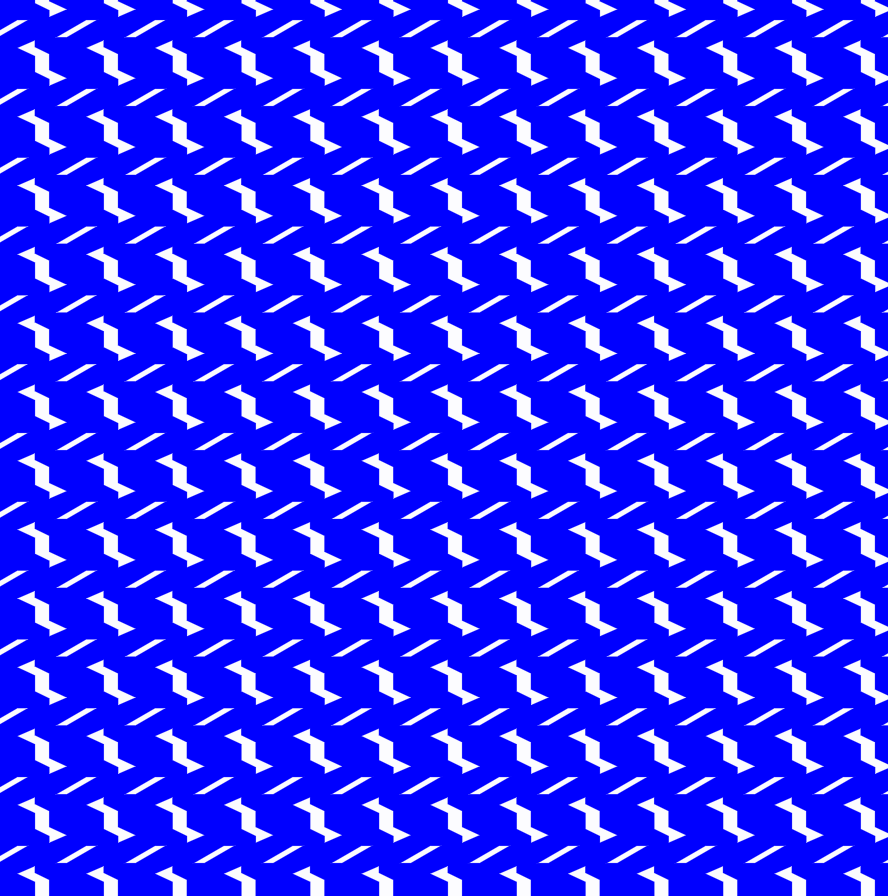
Give the GLSL for this pattern, as a Shadertoy shader.

```glsl
// White zigzag bolts alternating with slanted dashes on a pure blue ground.

// Half of the bolt outline; the other half is its point reflection.
const vec2 halfBolt[5] = vec2[5](
    vec2(-0.356, 0.220), vec2(-0.107, 0.328), vec2(-0.107, 0.232),
    vec2(0.102, 0.130), vec2(0.102, -0.102));

vec2 boltVertex(int i) {
    return i < 5 ? halfBolt[i] : -halfBolt[i - 5];
}

// Signed distance to the closed bolt polygon
float boltDistance(vec2 p) {
    float nearest = 1e3;
    float side = 1.0;
    vec2 a = boltVertex(9);
    for (int i = 0; i < 10; i++) {
        vec2 b = boltVertex(i);
        vec2 edge = a - b;
        vec2 w = p - b;
        vec2 gap = w - edge * clamp(dot(w, edge) / dot(edge, edge), 0.0, 1.0);
        nearest = min(nearest, dot(gap, gap));

        // Flip the sign at every crossing of the horizontal ray
        bool crosses = (b.y > p.y) != (a.y > p.y);
        if (crosses && w.x < edge.x * w.y / edge.y) side = -side;
        a = b;
    }
    return side * sqrt(nearest);
}

// Leaning parallelogram with level ends
float dashDistance(vec2 p) {
    return max(abs(p.y) - 0.124, 0.5 * (abs(p.x - 1.73 * p.y) - 0.073));
}

void mainImage(out vec4 fragColor, in vec2 fragCoord) {
    // Square cells, measured against the canvas height
    float cells = 13.02;
    vec2 p = (fragCoord / iResolution.y - vec2(0.431, 0.5456)) * cells;

    // Bolts at cell centres, dashes at cell corners
    float d = min(boltDistance(fract(p + 0.5) - 0.5),
                  dashDistance(fract(p) - 0.5));

    float soft = 0.75 * cells / iResolution.y;
    float ink = 1.0 - smoothstep(-soft, soft, d);
    fragColor = vec4(mix(vec3(0.0, 0.0, 1.0), vec3(0.99, 0.99, 1.0), ink), 1.0);
}
```
